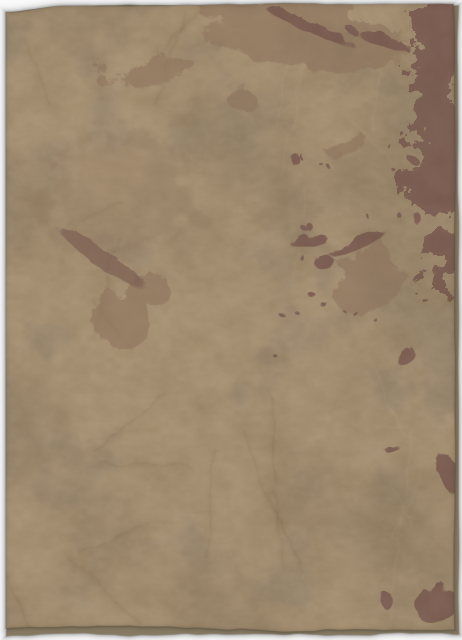
Give the GLSL for this texture, as a Shadertoy shader.

```glsl
// Draws an old stained sheet of paper with creases, spatters and ragged edges.

const vec3 BACKDROP = vec3(0.985);
const vec3 PAPER = vec3(0.645, 0.56, 0.445);
const vec3 PAPER_SHADE = vec3(0.575, 0.50, 0.395);
const vec3 UNDER_SHEET = vec3(0.53, 0.48, 0.385);
const vec3 PALE_STAIN = vec3(0.555, 0.45, 0.365);
const vec3 DARK_STAIN = vec3(0.475, 0.355, 0.315);

float hash(vec2 p) {
    return fract(sin(dot(p, vec2(127.1, 311.7))) * 43758.5453);
}

float noise(vec2 p) {
    vec2 i = floor(p), f = fract(p);
    f = f * f * (3.0 - 2.0 * f);
    return mix(mix(hash(i), hash(i + vec2(1, 0)), f.x),
               mix(hash(i + vec2(0, 1)), hash(i + vec2(1, 1)), f.x), f.y);
}

float fbm(vec2 p) {
    float sum = 0.0, amp = 0.53;
    for (int i = 0; i < 5; i++) {
        sum += amp * noise(p);
        p = mat2(1.6, 1.2, -1.2, 1.6) * p + 7.3;
        amp *= 0.5;
    }
    return sum;
}

// Approximate distance to a rotated ellipse
float blob(vec2 p, vec2 centre, vec2 size, float angle) {
    float c = cos(angle), s = sin(angle);
    vec2 q = mat2(c, -s, s, c) * (p - centre);
    return (length(q / size) - 1.0) * min(size.x, size.y);
}

float segment(vec2 p, vec2 a, vec2 b) {
    vec2 ab = b - a;
    return length(p - a - ab * clamp(dot(p - a, ab) / dot(ab, ab), 0.0, 1.0));
}

float cover(float d, float blur) {
    return 1.0 - smoothstep(-blur, blur, d);
}

// Distance to a sheet with wavy borders; margins are left, right, bottom, top
float sheet(vec2 p, float width, vec4 margin, float seed) {
    float wave = 0.010 * (noise(vec2(p.x * 9.0, seed)) - 0.5)
               + 0.003 * (noise(vec2(p.x * 45.0, seed)) - 0.5);
    float side = 0.003 * (noise(vec2(p.y * 14.0, seed)) - 0.5);
    float top = 1.0 - margin.w - 0.012 * (1.0 - smoothstep(0.0, 0.11, p.x));
    return max(max(margin.x - p.x, p.x - width + margin.y + side),
               max(margin.z - p.y + wave, p.y - top + 0.5 * wave));
}

float paleStains(vec2 p) {
    float d = blob(p, vec2(0.47, 0.95), vec2(0.165, 0.055), -0.15);
    d = min(d, blob(p, vec2(0.23, 0.885), vec2(0.075, 0.021), 0.08));
    d = min(d, blob(p, vec2(0.385, 0.846), vec2(0.028, 0.020), 0.2));
    d = min(d, blob(p, vec2(0.19, 0.50), vec2(0.045, 0.048), 0.0));
    d = min(d, blob(p, vec2(0.245, 0.545), vec2(0.024, 0.021), 0.0));
    d = min(d, blob(p, vec2(0.575, 0.56), vec2(0.060, 0.045), 0.6));
    return min(d, blob(p, vec2(0.542, 0.772), vec2(0.030, 0.014), 0.4));
}

float darkStains(vec2 p) {
    float d = blob(p, vec2(0.475, 0.96), vec2(0.068, 0.008), -0.42);
    d = min(d, blob(p, vec2(0.60, 0.935), vec2(0.040, 0.009), -0.3));
    d = min(d, blob(p, vec2(0.548, 0.955), vec2(0.015, 0.008), -0.8));
    d = min(d, blob(p, vec2(0.56, 0.617), vec2(0.039, 0.008), 0.4));
    d = min(d, blob(p, vec2(0.48, 0.621), vec2(0.028, 0.008), 0.05));
    d = min(d, blob(p, vec2(0.505, 0.588), vec2(0.014, 0.009), 0.0));
    d = min(d, blob(p, vec2(0.685, 0.053), vec2(0.031, 0.026), 0.3));
    d = min(d, blob(p, vec2(0.604, 0.062), vec2(0.012, 0.014), 0.4));
    d = min(d, blob(p, vec2(0.70, 0.26), vec2(0.012, 0.032), 0.2));
    d = min(d, blob(p, vec2(0.611, 0.299), vec2(0.012, 0.006), 0.2));
    return min(d, blob(p, vec2(0.637, 0.441), vec2(0.015, 0.008), 0.7));
}

void mainImage(out vec4 fragColor, in vec2 fragCoord) {
    vec2 p = fragCoord / iResolution.y;
    float width = iResolution.x / iResolution.y, px = 1.0 / iResolution.y;
    float ragged = fbm(p * 32.0) - 0.5;
    vec2 warped = p + 0.02 * vec2(fbm(p * 22.0 + 3.0) - 0.5, ragged);

    // Mottled paper with fine grain
    float mottle = smoothstep(0.38, 0.75, fbm(p * 6.0 + 11.0));
    vec3 color = mix(PAPER, PAPER_SHADE, 0.75 * mottle);
    color = mix(color, PAPER_SHADE * vec3(0.95, 0.98, 1.03), 0.45 * smoothstep(0.56, 0.8, fbm(p * 13.0)));
    color += 0.035 * (fbm(p * vec2(70.0, 110.0)) - 0.5) + 0.05 * ragged;

    // Faint creases and scattered droplets
    float drops = 1.0;
    for (int i = 0; i < 28; i++) {
        float k = float(i);
        vec2 r = vec2(hash(vec2(k, 1.0)), hash(vec2(k, 2.0)));
        float turn = 6.283 * hash(vec2(k, 3.0)), scale = hash(vec2(k, 4.0));
        vec2 reach = (0.04 + 0.12 * scale) * vec2(0.6 * cos(turn), sin(turn));
        vec2 mid = r * vec2(width, 1.0);
        float line = segment(warped, mid - reach, mid + reach);
        color += 0.022 * (exp(-line * 450.0) * (r.x > 0.6 ? 1.0 : -1.0)) - 0.012 * exp(-line * 90.0);
        vec2 spot = vec2(0.42 + 0.25 * r.y, 0.42 + 0.38 * r.x);
        drops = min(drops, blob(warped, spot, (0.002 + 0.005 * scale * scale) * vec2(1.5, 1.0), turn));
    }

    // Stains, from palest to darkest
    float wash = blob(p, vec2(0.19, 0.70), vec2(0.13, 0.10), 0.3) + 0.12 * ragged;
    color = mix(color, PALE_STAIN, 0.16 * cover(wash, 0.012));
    color = mix(color, PALE_STAIN, 0.6 * cover(paleStains(warped) + 0.04 * ragged, 0.002));
    float streak = blob(warped, vec2(0.155, 0.60), vec2(0.078, 0.013), -0.62) + 0.012 * ragged;
    color = mix(color, DARK_STAIN, 0.65 * cover(streak, 0.0015));
    float rim = min(blob(warped, vec2(0.69, 0.75), vec2(0.048, 0.15), -0.05),
                    blob(warped, vec2(0.69, 0.94), vec2(0.045, 0.06), -0.3)) + 0.13 * ragged;
    float dark = min(min(rim, darkStains(warped) + 0.012 * ragged), drops);
    color = mix(color, DARK_STAIN + 0.05 * ragged, 0.88 * cover(dark, 0.0013));

    // Sheets and their soft shadow on the backdrop
    float upper = sheet(p, width, vec4(0.009, 0.012, 0.019, 0.008), 4.0);
    float lower = sheet(p, width, vec4(0.010, 0.006, 0.011, 0.010), 9.0);
    color *= 1.0 - 0.12 * exp(min(upper, 0.0) * 350.0);
    vec3 under = UNDER_SHEET * (1.0 - 0.3 * exp(-max(upper, 0.0) * 350.0));
    vec3 scene = BACKDROP * (1.0 - 0.38 * exp(-max(min(upper, lower), 0.0) * 260.0));
    scene = mix(scene, under, cover(lower, px));
    fragColor = vec4(mix(scene, color, cover(upper, px)), 1.0);
}
```
